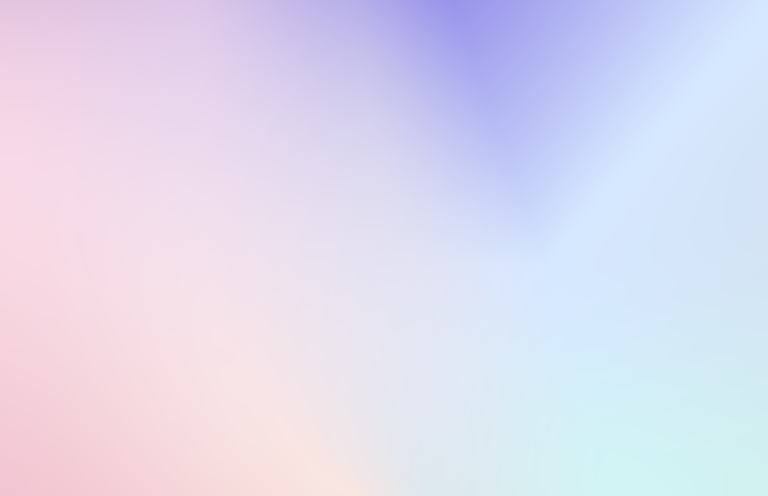
Write a Shadertoy shader that draws this background.

```glsl
const vec3 SKY = vec3(0.84, 0.91, 1.0);
const vec3 MINT = vec3(0.82, 0.96, 0.96);
const vec3 VIOLET = vec3(0.60, 0.58, 0.92);
const float APEX_HEIGHT = 0.46;

// Smooth cubic through four colours at heights 0, 1/3, 2/3 and 1
vec3 columnRamp(float height, vec3 bottom, vec3 low, vec3 high, vec3 top) {
    float t = 3.0 * height;
    float a = t - 1.0, b = t - 2.0, c = t - 3.0;
    return -bottom * a * b * c / 6.0 + low * t * b * c / 2.0
         - high * t * a * c / 2.0 + top * t * a * b / 6.0;
}

// Progress between two seams, with partly softened ends
float seamBlend(float x, float start, float end, float softness) {
    float t = clamp((x - start) / max(end - start, 0.001), 0.0, 1.0);
    return mix(t, t * t * (3.0 - 2.0 * t), softness);
}

vec3 roseColumn(float height) {
    return columnRamp(height, vec3(0.95, 0.77, 0.82), vec3(0.965, 0.83, 0.87),
                      vec3(0.972, 0.85, 0.905), vec3(0.89, 0.77, 0.87));
}

vec3 peachColumn(float height) {
    return columnRamp(height, vec3(0.975, 0.90, 0.88), vec3(0.967, 0.89, 0.912),
                      vec3(0.932, 0.86, 0.93), vec3(0.87, 0.78, 0.91));
}

vec3 lilacColumn(float height) {
    return columnRamp(height, vec3(0.87, 0.91, 0.935), vec3(0.897, 0.90, 0.95),
                      vec3(0.86, 0.847, 0.94), vec3(0.72, 0.69, 0.92));
}

vec3 edgeColumn(float height) {
    vec3 color = mix(vec3(0.82, 0.94, 0.94), vec3(0.83, 0.89, 0.96),
                     smoothstep(0.0, 0.6, height));
    return mix(color, SKY, smoothstep(0.65, 1.0, height));
}

vec3 meshGradient(vec2 uv) {
    float x = uv.x, height = uv.y;

    // Slanted seams, from left to right
    float peachSeam = 0.25 + 0.21 * pow(1.0 - height, 4.0);
    float lilacSeam = mix(0.56, 0.45, height);
    float violetSeam = mix(0.815, 0.59, height);
    float skySeam = max(violetSeam, 0.71 + 0.56 * (height - APEX_HEIGHT));

    // Mint rises into sky; violet grows above the apex
    vec3 skyColor = mix(MINT, SKY, smoothstep(0.0, APEX_HEIGHT, height));
    float violetAmount = clamp((height - APEX_HEIGHT) / (1.0 - APEX_HEIGHT), 0.0, 1.0);
    vec3 violetColor = mix(skyColor, VIOLET, violetAmount);

    // Blend the columns across their seams
    vec3 color = mix(roseColumn(height), peachColumn(height),
                     seamBlend(x, 0.0, peachSeam, 0.5));
    color = mix(color, lilacColumn(height), seamBlend(x, peachSeam, lilacSeam, 0.4));
    color = mix(color, violetColor, seamBlend(x, lilacSeam, violetSeam, 0.4));
    color = mix(color, skyColor, seamBlend(x, violetSeam, skySeam, 0.3));
    return mix(color, edgeColumn(height), seamBlend(x, skySeam, 1.02, 0.4));
}

void mainImage(out vec4 fragColor, in vec2 fragCoord) {
    vec2 uv = fragCoord / iResolution.xy;
    fragColor = vec4(clamp(meshGradient(uv), 0.0, 1.0), 1.0);
}
```
